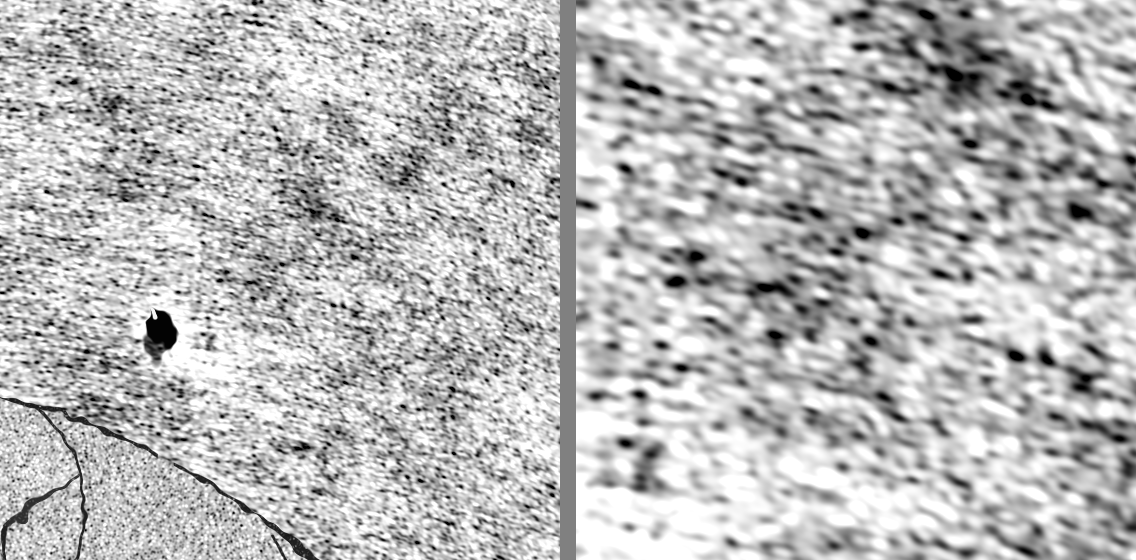
Left: the whole. Right: its middle third, enlarged.
A WebGL 1 fragment shader for this texture:

```glsl
precision highp float;
// Grey micrograph of a brushed, grainy surface with a pit and a cracked corner.
// Grain, streaks and clouds are cellular spot noise stretched along a curved
// flow; cracks are distances to curves and segments, the pit is warped ellipses.
uniform vec2 u_resolution;

vec3 hash3(vec2 cell) {
  vec3 h = fract(cell.xyx * vec3(0.1031, 0.1030, 0.0973));
  h += dot(h, h.yxz + 33.33);
  return fract((h.xxy + h.yzz) * h.zyx);
}

// Smooth spots of random sign, one per cell; about unit variance.
float spots(vec2 p) {
  vec2 cell = floor(p);
  float sum = 0.0;
  for (int j = -1; j <= 1; j++) {
    for (int i = -1; i <= 1; i++) {
      vec2 id = cell + vec2(float(i), float(j));
      vec3 h = hash3(id + 57.0);
      vec2 d = p - id - h.xy;
      float w = max(0.0, 1.0 - dot(d, d));
      sum += (2.0 * h.z - 1.0) * w * w * w;
    }
  }
  return 2.6 * sum;
}

mat2 turn(float a) {
  return mat2(cos(a), -sin(a), sin(a), cos(a));
}

float segment(vec2 p, vec2 a, vec2 b) {
  vec2 ab = b - a;
  return length(p - a - ab * clamp(dot(p - a, ab) / dot(ab, ab), 0.0, 1.0));
}

// Coverage of a line with the given half width.
float stroke(float d, float halfWidth) {
  return 1.0 - smoothstep(halfWidth - 0.0012, halfWidth + 0.0016, d);
}

// Elliptic radius: 1 on the rim of a tilted ellipse.
float ellipse(vec2 p, vec2 centre, vec2 radii, float tilt) {
  return length(turn(tilt) * (p - centre) / radii);
}

void main() {
  vec2 p = gl_FragCoord.xy / u_resolution;

  // Brushed flow: falls gently on the left, more steeply on the right.
  vec2 flow = vec2(p.x - 0.2 * p.y, p.y + 0.13 * p.x + 0.12 * p.x * p.x);
  flow.y += 0.003 * sin(p.x * 17.0 + p.y * 9.0);
  float along = spots(flow / vec2(0.0105, 0.0056));
  float across = spots(turn(0.8) * p / vec2(0.0058, 0.0095) + 90.0);
  float crossing = mix(0.25, 0.8, smoothstep(0.1, 1.0, p.x));
  float grain = along * cos(crossing) + across * sin(crossing);
  float streaks = spots(flow / vec2(0.055, 0.0065) + 31.0);
  float clouds = 0.7 * spots(flow / vec2(0.07, 0.045) + 11.0)
               + 0.7 * spots(p / 0.13 + 5.0);
  float brushed = 0.8 * grain + mix(0.5, 0.32, p.x) * streaks + 0.34 * clouds;

  // Smoother, finer corner below the main crack.
  float wobble = 0.0022 * spots(p / 0.022 + 7.0);
  float slope = 0.22 + 1.04 * p.x;
  float rise = (p.y - 0.29 + 0.22 * p.x + 0.52 * p.x * p.x + wobble)
             / sqrt(1.0 + slope * slope);
  float smoothSide = 1.0 - smoothstep(-0.004, 0.004, rise);
  float fine = 0.68 * spots(p / 0.0048 + 40.0) + 0.15 * clouds;
  float level = mix(brushed, fine, smoothSide);

  // Faint stains and the bright halo round the pit.
  vec2 rough = p + 0.004 * vec2(spots(p / 0.017), spots(p / 0.017 + 20.0));
  float stain = ellipse(rough, vec2(0.202, 0.805), vec2(0.017, 0.019), 0.0);
  float smudge = ellipse(rough, vec2(0.374, 0.383), vec2(0.017, 0.031), 0.5);
  float halo = ellipse(rough, vec2(0.284, 0.408), vec2(0.052, 0.066), 0.3);
  level -= 2.1 * exp(-stain * stain) + 1.4 * exp(-smudge * smudge);
  level += 2.2 * exp(-halo * halo * halo);
  level = clamp(level, -3.5, 3.0);

  // Tone curve: long dark tail, compressed whites.
  float tone = clamp(0.77 + 0.2 * level - 0.03 * level * level, 0.0, 1.0);

  // Main crack swells and breaks along its length.
  float swell = 0.0028 + 0.0011 * spots(vec2(p.x / 0.022, 3.5))
              + 0.004 * smoothstep(0.45, 0.53, p.x);
  float gap = 1.0 - 0.8 * stroke(abs(p.x - 0.296), 0.014);
  float crack = stroke(abs(rise), swell) * gap;

  // Curved branch, slanted vein and small forks.
  float dy = p.y - 0.09;
  float bend = p.x - 0.15 + 1.6 * dy * dy + 30.0 * dy * dy * dy * dy + wobble;
  float lean = 3.2 * dy + 120.0 * dy * dy * dy;
  float branch = stroke(abs(bend) / sqrt(1.0 + lean * lean), 0.0024);
  crack = max(crack, branch * smoothSide * step(p.y, 0.277));
  vec2 bent = p + vec2(wobble, -wobble);
  float vein = segment(bent, vec2(0.01, 0.0625), vec2(0.14, 0.154));
  crack = max(crack, 0.9 * stroke(vein, mix(0.0055, 0.0025, p.x / 0.14)));
  float edge = segment(bent, vec2(0.01, 0.0625), vec2(0.006, -0.01));
  float fork = segment(bent, vec2(0.485, 0.045), vec2(0.516, -0.01));
  crack = max(crack, max(stroke(edge, 0.004), stroke(fork, 0.0022)));
  tone = mix(tone, 0.06 + 0.08 * fine * fine, 0.92 * crack);

  // Pit: grey lobes, black core, one bright glint.
  float lobe = ellipse(rough, vec2(0.277, 0.384), vec2(0.021, 0.034), 0.0);
  float core = ellipse(rough, vec2(0.288, 0.413), vec2(0.024, 0.041), 0.4);
  float glint = ellipse(rough, vec2(0.273, 0.442), vec2(0.006, 0.011), 0.0);
  tone = mix(tone, 0.3 + 0.1 * grain, 1.0 - smoothstep(0.75, 1.1, lobe));
  tone = mix(tone, 0.01, 1.0 - smoothstep(0.88, 1.05, core));
  tone = mix(tone, 0.97, 1.0 - smoothstep(0.7, 1.2, glint));

  gl_FragColor = vec4(vec3(clamp(tone, 0.0, 1.0)), 1.0);
}
```
